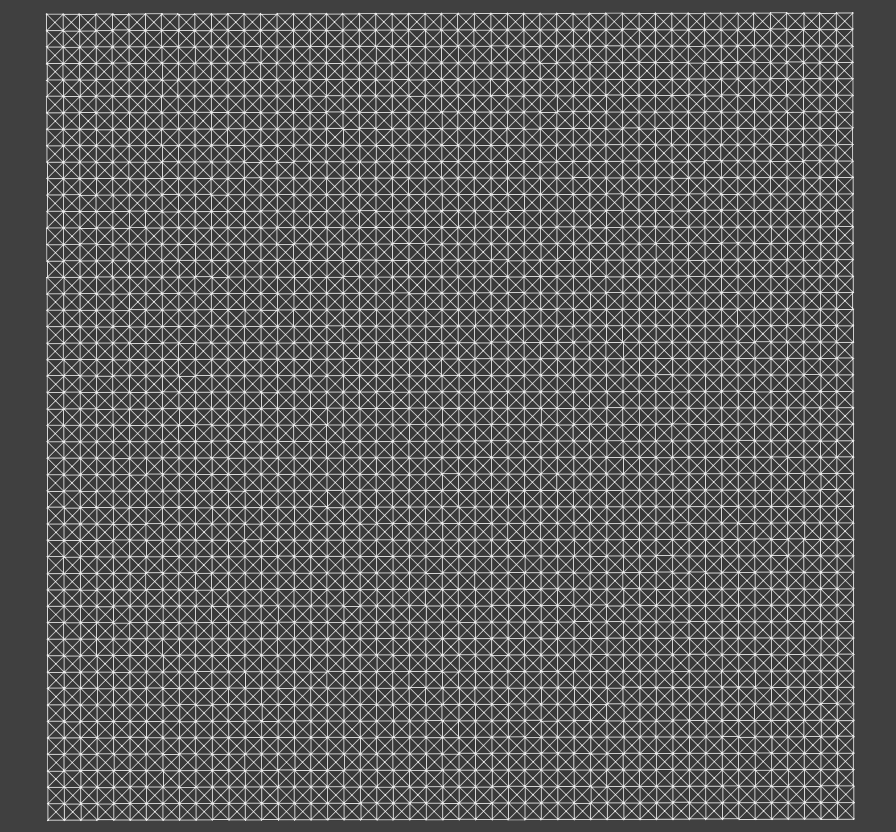
Write a Shadertoy shader that draws this pattern.

```glsl
const float CELLS = 49.0;                   // repeats across and down
const float CELL_SIZE = 0.01977;            // in canvas heights
const vec2 GRID_SHIFT = vec2(0.0028, -0.0007);
const float TILT = 0.00145;                 // radians
const float GRID_WIDTH = 0.056;             // line widths in cells
const float DIAGONAL_WIDTH = 0.046;
const float JOG = 0.035;                    // sideways slip of line segments
const float FADE = 0.12;                    // strength lost by weak segments
const vec3 MARGIN_COLOR = vec3(0.25);
const vec3 CELL_COLOR = vec3(0.225);
const vec3 LINE_COLOR = vec3(0.92);

float hash(vec2 p) {
    return fract(sin(dot(p, vec2(127.1, 311.7))) * 43758.5453);
}

// Share of a pixel covered by a line, exact even for lines thinner than a pixel
float lineCoverage(float dist, float width, float pixel) {
    float h = 0.5 * width;
    float r = 0.5 * pixel;
    return max(0.0, min(dist + r, h) - max(dist - r, -h)) / pixel;
}

// Soft mask of the square lattice, grown by a border
float squareMask(vec2 g, float border, float pixel) {
    vec2 d = abs(g - 0.5 * CELLS) - 0.5 * CELLS - border;
    return clamp(0.5 - max(d.x, d.y) / pixel, 0.0, 1.0);
}

// One family of parallel lines: "across" is measured through them, "along" beside them
float gridLine(float across, float along, float seed, float pixel) {
    float index = floor(across + 0.5);
    vec2 segment = vec2(index, floor(along)) + seed;
    float slip = hash(segment) - 0.5;
    slip *= 8.0 * slip * slip * JOG;        // most segments stay nearly true
    float strength = 1.0 - FADE * hash(segment + 19.3);
    return strength * lineCoverage(abs(across - index - slip), GRID_WIDTH, pixel);
}

float diagonalLines(vec2 g, float pixel) {
    vec2 f = fract(g);
    float slip = JOG * (hash(floor(g) + 71.7) - 0.5);
    float rising = abs(f.x - f.y + slip) * 0.70711;
    float falling = abs(f.x + f.y - 1.0 + slip) * 0.70711;
    float strength = 1.0 - FADE * hash(floor(g) + 43.1);
    return strength * (lineCoverage(rising, DIAGONAL_WIDTH, pixel)
                     + lineCoverage(falling, DIAGONAL_WIDTH, pixel));
}

void mainImage(out vec4 fragColor, in vec2 fragCoord) {
    // Canvas position to lattice cells
    vec2 p = (fragCoord - 0.5 * iResolution.xy) / iResolution.y - GRID_SHIFT;
    float c = cos(TILT), s = sin(TILT);
    vec2 q = vec2(c * p.x + s * p.y, c * p.y - s * p.x);
    vec2 g = q / CELL_SIZE + 0.5 * CELLS;
    float pixel = 1.0 / (iResolution.y * CELL_SIZE);

    // Lattice and crossed diagonals
    float inside = squareMask(g, 0.0, pixel);
    float frame = squareMask(g, 0.5 * GRID_WIDTH + 0.5 * pixel, pixel);
    float grid = gridLine(g.x, g.y, 3.7, pixel) + gridLine(g.y, g.x, 57.9, pixel);
    float ink = frame * grid + inside * diagonalLines(g, pixel);

    vec3 color = mix(MARGIN_COLOR, CELL_COLOR, inside);
    color = mix(color, LINE_COLOR, clamp(ink, 0.0, 1.0));
    fragColor = vec4(color, 1.0);
}
```
